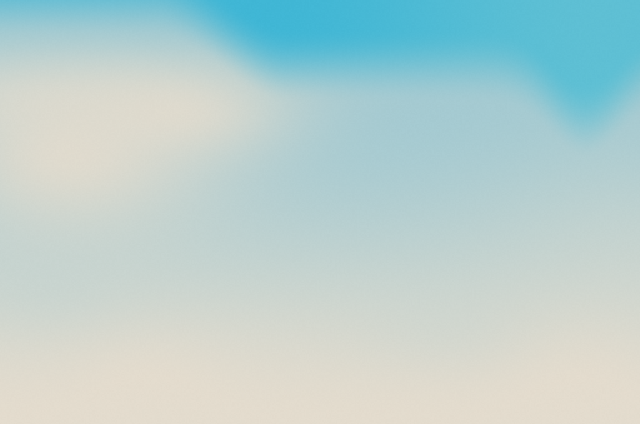
Reproduce this background procedurally as a Shadertoy shader.

```glsl
// Blurred summer sky: deep blue above, hazy mid tones, warm cream cloud at left and below.

#define DEEP_BLUE   vec3(0.25, 0.715, 0.835)
#define LIGHT_BLUE  vec3(0.37, 0.75, 0.83)
#define HAZE        vec3(0.64, 0.79, 0.82)
#define CREAM       vec3(0.89, 0.86, 0.805)
#define HAZE_TOP    0.74    // height where the lower warm haze ends
#define SKY_EDGE    0.845   // height of the blue boundary
#define SKY_BLUR    0.09    // half width of that boundary
#define GRAIN       0.008
#define GRAIN_CELLS 512.0   // grain cells across the canvas

// Sine-free hash, 0 to 1
float hash(vec2 p) {
    vec3 q = fract(p.xyx * 0.1031);
    q += dot(q, q.yzx + 33.33);
    return fract((q.x + q.y) * q.z);
}

// Soft elliptical puff, 1 at its centre
float puff(vec2 p, vec2 centre, vec2 radius) {
    vec2 d = (p - centre) / radius;
    return exp(-dot(d, d));
}

// Overlay one soft coverage on another
float cover(float a, float b) {
    return 1.0 - (1.0 - a) * (1.0 - b);
}

// Amount of warm cloud, 0 haze to 1 cream
float cloudAmount(vec2 p) {
    float cloud = 1.0 - smoothstep(0.0, HAZE_TOP, p.y);

    // Large cloud at left with its rightward tongue
    cloud = cover(cloud, 0.92 * puff(p, vec2(0.11, 0.63), vec2(0.23, 0.20)));
    cloud = cover(cloud, 0.80 * puff(p, vec2(0.28, 0.735), vec2(0.16, 0.11)));
    cloud = cover(cloud, 0.60 * puff(p, vec2(0.05, 0.77), vec2(0.30, 0.10)));

    // Paler right side and gentle variation near the ground
    cloud = cover(cloud, 0.25 * puff(p, vec2(1.0, 0.45), vec2(0.25, 0.25)));
    cloud += 0.07 * puff(p, vec2(0.23, 0.15), vec2(0.12, 0.12));
    cloud += 0.07 * puff(p, vec2(0.90, 0.16), vec2(0.12, 0.13));
    cloud -= 0.08 * puff(p, vec2(0.70, 0.20), vec2(0.14, 0.09));
    cloud -= 0.06 * puff(p, vec2(0.08, 0.28), vec2(0.12, 0.09));
    return clamp(cloud, 0.0, 1.0);
}

// Amount of saturated blue, bounded below by a curved edge
float skyAmount(vec2 p) {
    float dip = (p.x - 0.915) / 0.075;
    float edge = SKY_EDGE + 0.16 * (1.0 - smoothstep(0.24, 0.45, p.x))
               - 0.13 * exp(-dip * dip);
    float sky = smoothstep(-SKY_BLUR, SKY_BLUR, p.y - edge);
    float veil = 0.25 * smoothstep(0.85, 1.05, p.y);
    return cover(sky, veil);
}

void mainImage(out vec4 fragColor, in vec2 fragCoord) {
    vec2 p = fragCoord / iResolution.xy;

    // Haze and cloud, then the blue opening
    vec3 colour = mix(HAZE, CREAM, cloudAmount(p));
    vec3 blue = mix(DEEP_BLUE, LIGHT_BLUE, smoothstep(0.40, 0.95, p.x));
    colour = mix(colour, blue, skyAmount(p));

    // Fine film grain
    vec2 cell = floor(fragCoord / iResolution.x * GRAIN_CELLS);
    colour += GRAIN * (hash(cell) - 0.5);

    fragColor = vec4(colour, 1.0);
}
```
